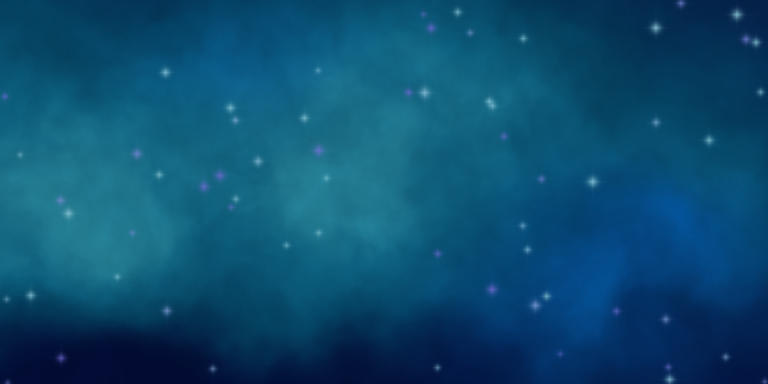
Give the GLSL for this background, as a Shadertoy shader.

```glsl
const vec3 DEEP_NAVY  = vec3(0.008, 0.045, 0.20);
const vec3 UPPER_NAVY = vec3(0.018, 0.125, 0.285);
const vec3 DARK_TEAL  = vec3(0.015, 0.245, 0.365);
const vec3 MID_TEAL   = vec3(0.045, 0.36, 0.48);
const vec3 PALE_TEAL  = vec3(0.135, 0.48, 0.56);
const vec3 GAS_BLUE   = vec3(0.015, 0.305, 0.56);
const vec3 STAR_CYAN  = vec3(0.56, 0.80, 0.86);
const vec3 STAR_VIOLET = vec3(0.43, 0.41, 0.82);

const int   STAR_COUNT   = 62;
const float STAR_RADIUS  = 0.0125;
const float SPIKE_LENGTH = 0.013;
const float SPIKE_WIDTH  = 0.0028;
const float WARP_AMOUNT  = 0.26;
const float GRAIN_AMOUNT = 0.12;

// Integer hash giving two values in 0..1
vec2 hash2(ivec2 cell) {
    uvec2 h = uvec2(cell) * 1664525u + 1013904223u;
    h.x += h.y * 1664525u;
    h.y += h.x * 1664525u;
    h ^= h >> 16u;
    h.x += h.y * 1664525u;
    h.y += h.x * 1664525u;
    h ^= h >> 16u;
    return vec2(h & 0xffffu) / 65535.0;
}

float valueNoise(vec2 p) {
    ivec2 cell = ivec2(floor(p));
    vec2 f = fract(p);
    f = f * f * (3.0 - 2.0 * f);
    float low  = mix(hash2(cell).x, hash2(cell + ivec2(1, 0)).x, f.x);
    float high = mix(hash2(cell + ivec2(0, 1)).x, hash2(cell + ivec2(1, 1)).x, f.x);
    return mix(low, high, f.y);
}

float fbm(vec2 p) {
    float sum = 0.0, amplitude = 0.5;
    for (int i = 0; i < 6; i++) {
        sum += amplitude * valueNoise(p);
        p = mat2(1.6, 1.2, -1.2, 1.6) * p + 7.3;
        amplitude *= 0.5;
    }
    return sum;
}

// Soft elliptical cloud
float puff(vec2 p, vec2 centre, vec2 radius) {
    vec2 d = (p - centre) / radius;
    return exp(-dot(d, d));
}

// Combines two coverages without exceeding one
float cover(float a, float b) {
    return 1.0 - (1.0 - a) * (1.0 - b);
}

float tealDensity(vec2 p) {
    float d = 0.84 * puff(p, vec2(0.10, 0.43), vec2(0.52, 0.36));
    d = cover(d, 0.84 * puff(p, vec2(0.88, 0.54), vec2(0.56, 0.40)));
    d = cover(d, 0.55 * puff(p, vec2(1.38, 0.68), vec2(0.36, 0.28)));
    d = cover(d, 0.42 * puff(p, vec2(1.92, 0.57), vec2(0.30, 0.25)));
    d = cover(d, 0.30 * puff(p, vec2(0.35, 0.87), vec2(0.90, 0.32)));
    return d * smoothstep(-0.03, 0.28, p.y);
}

float blueDensity(vec2 p) {
    float d = 0.80 * puff(p, vec2(1.58, 0.27), vec2(0.34, 0.24));
    d = cover(d, 0.70 * puff(p, vec2(1.78, 0.39), vec2(0.28, 0.16)));
    d = cover(d, 0.45 * puff(p, vec2(1.50, 0.06), vec2(0.22, 0.16)));
    return cover(d, 0.30 * puff(p, vec2(0.62, 0.87), vec2(0.32, 0.18)));
}

vec3 nebula(vec2 p) {
    vec2 warp = vec2(fbm(p * 3.0 + 11.0), fbm(p * 3.0 + 37.0)) - 0.5;
    vec2 q = p + WARP_AMOUNT * warp;
    float wisps = fbm(q * 5.0 + 3.0) - 0.5;
    float grain = fbm(p * 22.0 + 60.0) - 0.5;

    float teal = tealDensity(q) * (1.0 + 0.55 * wisps);
    float blue = clamp(blueDensity(q) * (1.0 + 0.9 * wisps), 0.0, 1.0);

    vec3 colour = mix(DEEP_NAVY, UPPER_NAVY, smoothstep(0.0, 0.5, q.y));
    colour = mix(colour, DARK_TEAL, smoothstep(0.0, 0.42, teal));
    colour = mix(colour, MID_TEAL, smoothstep(0.30, 0.70, teal));
    colour = mix(colour, PALE_TEAL, smoothstep(0.60, 0.98, teal));
    colour = mix(colour, GAS_BLUE, blue);
    return colour * (1.0 + GRAIN_AMOUNT * grain + 0.16 * wisps);
}

// Blurred core with a faint four-pointed flare
float starShape(vec2 d, float size) {
    d = abs(d) / size;
    float core = exp(-dot(d, d) / (STAR_RADIUS * STAR_RADIUS));
    vec2 across = exp(-d * d / (SPIKE_WIDTH * SPIKE_WIDTH));
    vec2 along = exp(-d / SPIKE_LENGTH);
    return 0.72 * core + 0.28 * max(along.x * across.y, along.y * across.x);
}

void mainImage(out vec4 fragColor, in vec2 fragCoord) {
    vec2 p = fragCoord / iResolution.y;
    float aspect = iResolution.x / iResolution.y;
    vec3 colour = nebula(p);

    // Scattered stars
    for (int i = 0; i < STAR_COUNT; i++) {
        vec2 centre = hash2(ivec2(i, 101)) * vec2(aspect, 1.0);
        vec2 traits = hash2(ivec2(i, 211));
        float size = mix(0.62, 1.08, traits.x * traits.x);
        float opacity = mix(0.48, 0.84, traits.x);
        vec3 tint = mix(STAR_CYAN, STAR_VIOLET, smoothstep(0.35, 0.95, traits.y));
        colour = mix(colour, tint, opacity * starShape(p - centre, size));
    }
    fragColor = vec4(clamp(colour, 0.0, 1.0), 1.0);
}
```
